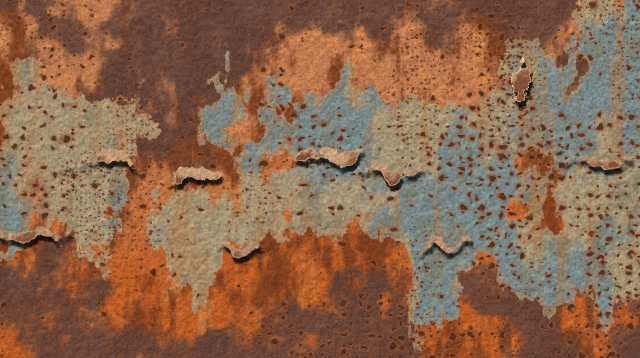
Reproduce this texture procedurally as a WebGL 2 fragment shader.

```glsl
#version 300 es
precision highp float;
// Weathered sheet metal: a band of worn grey-blue paint over streaked rust.
// Stretched fractal noise sets the paint edge, stains and runs; scattered
// cells give corrosion pits, and a loop adds curled flakes with cast shadows.
uniform vec2 u_resolution;
out vec4 fragColor;

float hash(vec2 p) {
  vec3 q = fract(p.xyx * vec3(0.1031, 0.1030, 0.0973));
  q += dot(q, q.yzx + 33.33);
  return fract((q.x + q.y) * q.z);
}

float noise(vec2 p) {
  vec2 i = floor(p), f = fract(p);
  f = f * f * (3.0 - 2.0 * f);
  return mix(mix(hash(i), hash(i + vec2(1, 0)), f.x),
             mix(hash(i + vec2(0, 1)), hash(i + vec2(1, 1)), f.x), f.y);
}

float fbm(vec2 p) {
  float sum = 0.0, amp = 0.5;
  for (int i = 0; i < 6; i++) {
    sum += amp * noise(p);
    p = p * 2.03 + vec2(17.3, 9.1);
    amp *= 0.54;
  }
  return sum / 1.06;
}

// x: pit core, y: rusty halo around it
vec2 pits(vec2 p, float scale, float amount) {
  vec2 g = p * scale + 0.45 * vec2(noise(p * scale * 2.0), noise(p * scale * 2.0 + 40.0));
  float soft = 0.7 * scale / u_resolution.y;
  vec2 best = vec2(0);
  for (int y = -1; y <= 1; y++)
    for (int x = -1; x <= 1; x++) {
      vec2 cell = floor(g) + vec2(x, y);
      vec2 r = vec2(hash(cell + 3.0), hash(cell + 71.0));
      float cluster = smoothstep(0.38, 0.8, noise(cell / scale * vec2(6.5, 3.5) + 5.0));
      float keep = step(hash(cell + 137.0), amount * (0.08 + cluster));
      float radius = mix(0.13, 0.38, r.x * hash(cell + 19.0));
      float d = length((g - cell - 0.2 - 0.6 * r) * vec2(1.0, 1.2));
      best = max(best, keep * vec2(1.0 - smoothstep(radius - soft, radius + soft, d),
                                   1.0 - smoothstep(radius, radius * 2.4, d)));
    }
  return best;
}

// Ragged, sagging strip; negative inside
float flake(vec2 q, vec2 size, float seed) {
  float sag = (noise(vec2(q.x * 22.0, seed)) - 0.5) * 0.045;
  float d = length(vec2(q.x, q.y - sag) / size) - 1.0;
  return (d + (fbm(q * 32.0 + seed * 7.0) - 0.5) * 2.4) * size.y;
}

void main() {
  vec2 p = gl_FragCoord.xy / u_resolution.y;
  float px = 1.0 / u_resolution.y;
  float width = u_resolution.x / u_resolution.y;
  float side = p.x / width;

  // Rust: bright runs, brown mottling and dark purple-brown clouds
  float runs = fbm(p * vec2(26.0, 3.0) + 11.0);
  float mottle = fbm(p * vec2(15.0, 9.0) + 31.0);
  float cloud = fbm(p * vec2(4.0, 5.0) + 53.0);
  float height = p.y + (cloud - 0.5) * 0.5;
  vec3 rust = mix(vec3(0.73, 0.36, 0.15), vec3(0.75, 0.48, 0.31), smoothstep(0.15, 0.75, height));
  rust = mix(rust, vec3(0.80, 0.52, 0.30), 0.6 * smoothstep(0.54, 0.72, runs));
  float brown = 0.45 * mottle + 0.3 * runs + 0.25 * fbm(p * vec2(6.0, 3.0) + 87.0);
  rust = mix(rust, vec3(0.47, 0.23, 0.12), 0.9 * smoothstep(0.46, 0.59, brown));
  float border = 0.36 * (abs(p.y - 0.5) * 2.0 - 0.58);
  float dark = smoothstep(0.5, 0.66, cloud + border + (mottle - 0.5) * 0.4);
  rust = mix(rust, vec3(0.38, 0.26, 0.22), 0.88 * dark);

  // Paint: broken band, reaching further up and down on the right
  float top = 0.77 + 0.2 * smoothstep(0.83, 0.93, side);
  float bottom = 0.27 - 0.14 * smoothstep(0.5, 0.9, side);
  float band = min(2.2 * min(top - p.y, p.y - bottom), 0.21);
  float cover = band + (fbm(p * vec2(7.5, 3.6) + 3.0) - 0.5) * 1.3
              + (fbm(p * vec2(30.0, 22.0) + 7.0) - 0.5) * 0.5;
  float paintMask = smoothstep(-0.02, 0.035, cover);
  float blue = fbm(p * vec2(5.0, 2.6) + 23.0) + 0.16 * (side - 0.5) + (mottle - 0.5) * 0.35;
  vec3 paint = mix(vec3(0.64, 0.57, 0.45), vec3(0.47, 0.53, 0.53), smoothstep(0.47, 0.61, blue));
  paint = mix(paint, vec3(0.50, 0.47, 0.38), 0.55 * smoothstep(0.54, 0.7, mottle));
  paint = mix(paint, vec3(0.71, 0.49, 0.33), 0.65 * (1.0 - smoothstep(0.0, 0.14, cover)));
  paint = mix(paint, vec3(0.68, 0.45, 0.28), 0.45 * smoothstep(0.56, 0.7, runs));
  vec3 color = mix(rust, paint, paintMask);

  // Pits, large and small
  vec2 large = pits(p, 36.0, 0.55 + 0.35 * smoothstep(0.4, 0.7, side));
  vec2 small = pits(p + 4.7, 78.0, 0.6);
  float halo = max(large.y, small.y * 0.6);
  color = mix(color, vec3(0.59, 0.33, 0.19), 0.6 * halo);
  color = mix(color, vec3(0.29, 0.16, 0.11), 0.85 * max(large.x, small.x * 0.75));

  // Curled flakes: soft shadow below, pale lip, rusty body
  for (int i = 0; i < 9; i++) {
    float k = float(i), h = hash(vec2(k, 5.0)), j = hash(vec2(k, 29.0));
    float row = i == 7 ? 0.8 : mix(0.53, 0.33, mod(k, 3.0) == 0.0 ? 1.0 : 0.0);
    vec2 q = p - vec2((k + 0.3 + 0.4 * h) / 9.0 * width, row + (j - 0.5) * 0.07);
    vec2 size = i == 7 ? vec2(0.03, 0.04) : vec2(mix(0.045, 0.095, j), mix(0.011, 0.02, h));
    if (abs(q.x) > 0.22 || abs(q.y) > 0.16) continue;
    float body = flake(q, size, k), shade = flake(q + vec2(-0.005, 0.015), size, k);
    color *= 1.0 - 0.78 * (1.0 - smoothstep(-0.006, 0.007, shade));
    vec3 lip = mix(vec3(0.72, 0.55, 0.43), vec3(0.83, 0.71, 0.54), i == 7 ? 1.0 : h * 0.5);
    vec3 skin = mix(vec3(0.52, 0.32, 0.22), lip, smoothstep(0.35, 0.6, mottle + q.y * 6.0));
    skin = mix(skin, lip, smoothstep(-0.007, -0.001, body));
    color = mix(color, skin, 1.0 - smoothstep(-px, px, body));
  }

  // Rivets near the upper edge
  vec2 r = vec2(mod(p.x + 0.2, 0.46) - 0.23, p.y - 0.935);
  float rivet = 1.0 - smoothstep(0.009 - px, 0.009 + px, length(r));
  color = mix(color, vec3(0.48, 0.28, 0.20) + r.y * 14.0, 0.75 * rivet);

  // Fine grain and shallow relief
  float grain = noise(p * 145.0) + noise(p * 270.0 + 8.0) - 1.0;
  float relief = fbm(p * 60.0) - fbm(p * 60.0 + vec2(-0.15, 0.25));
  color *= 1.0 + 0.15 * grain + 0.55 * relief;
  fragColor = vec4(clamp(color, 0.0, 1.0), 1.0);
}
```
